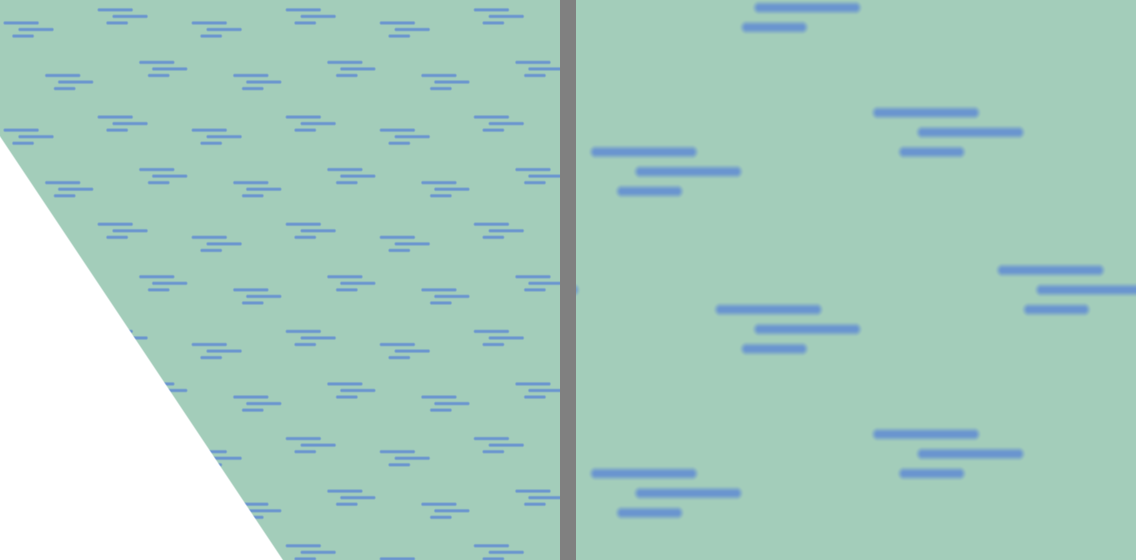
Left, the full canvas; right, a detail of the centre.
A Shadertoy shader for this pattern:

```glsl
// Staggered triple blue dashes on pale green, cut by a white diagonal corner.
#define TILE vec2(0.3359, 0.1914)        // repeat of four marks
#define ORIGIN vec2(0.1745, 0.0176)      // first mark, from the upper left
#define COLUMN_STEP vec2(-0.16795, 0.0234)
#define ROW_STEP vec2(0.0742, 0.0938)
#define DASH_GAP 0.0117                  // spacing of dashes within a mark
#define HALF_WIDTH 0.0027
#define SOFTNESS 0.0022
#define CUT_START vec2(0.0, 0.2435)      // where the diagonal meets the left edge
#define CUT_SLOPE vec2(0.5052, 0.7565)
#define GREEN vec3(0.640, 0.803, 0.730)
#define BLUE vec3(0.415, 0.585, 0.812)

// Distance to a horizontal round-ended dash running right from its start.
float dashDistance(vec2 p, vec2 start, float len) {
    p -= start;
    p.x -= clamp(p.x, HALF_WIDTH, len - HALF_WIDTH);
    return length(p) - HALF_WIDTH;
}

// Three stacked dashes; the middle one is pushed to the right.
float markDistance(vec2 p, float middleShift) {
    float d = dashDistance(p, vec2(0.0), 0.0625);
    d = min(d, dashDistance(p, vec2(middleShift, DASH_GAP), 0.0625));
    return min(d, dashDistance(p, vec2(0.0156, 2.0 * DASH_GAP), 0.0382));
}

// Nearest mark over the two columns and two rows of the repeat.
float patternDistance(vec2 p) {
    const vec2 margin = vec2(0.03);
    float d = 1.0;
    for (int row = 0; row < 2; row++) {
        float middleShift = row == 0 ? 0.0265 : 0.0231;
        for (int column = 0; column < 2; column++) {
            vec2 start = ORIGIN + float(column) * COLUMN_STEP + float(row) * ROW_STEP;
            vec2 local = mod(p - start + margin, TILE) - margin;
            d = min(d, markDistance(local, middleShift));
        }
    }
    return d;
}

void mainImage(out vec4 fragColor, in vec2 fragCoord) {
    // Canvas units with y running down from the top
    vec2 p = fragCoord / iResolution.y;
    p.y = 1.0 - p.y;
    float pixel = 1.0 / iResolution.y;

    // Dashes
    float soft = max(SOFTNESS, 0.7 * pixel);
    float ink = 1.0 - smoothstep(-soft, soft, patternDistance(p));
    vec3 color = mix(GREEN, BLUE, ink);

    // White corner
    vec2 normal = normalize(vec2(CUT_SLOPE.y, -CUT_SLOPE.x));
    float side = dot(p - CUT_START, normal);
    color = mix(vec3(1.0), color, smoothstep(-pixel, pixel, side));

    fragColor = vec4(color, 1.0);
}
```
